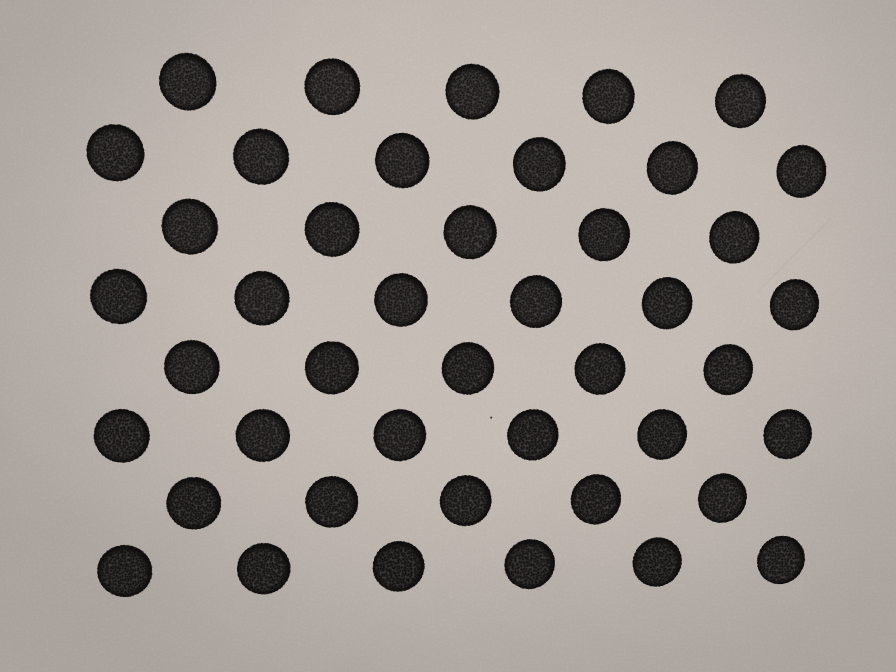
Write a Shadertoy shader that draws this pattern.

```glsl
const vec3 PAPER_LIGHT = vec3(0.772, 0.742, 0.712);
const vec3 PAPER_SHADE = vec3(0.668, 0.638, 0.618);
const vec3 INK_DARK = vec3(0.055, 0.050, 0.050);
const vec3 INK_GREY = vec3(0.220, 0.210, 0.203);
const float DOT_RADIUS = 0.39;   // in lattice steps
const float STEP_SIZE = 0.11;    // lattice step in canvas heights

vec2 hash2(vec2 p) {
    vec2 k = vec2(dot(p, vec2(127.1, 311.7)), dot(p, vec2(269.5, 183.3)));
    return fract(sin(k) * 43758.5);
}

// Distance to the nearest scattered feature point
float cellular(vec2 p) {
    vec2 cell = floor(p), f = fract(p);
    float nearest = 2.0;
    for (int y = -1; y <= 1; y++)
        for (int x = -1; x <= 1; x++) {
            vec2 o = vec2(x, y);
            nearest = min(nearest, length(o + hash2(cell + o) - f));
        }
    return nearest;
}

// Soft mottling in about -1..1
float layeredSines(vec2 p) {
    float sum = 0.0, amp = 0.5;
    for (int i = 0; i < 4; i++) {
        sum += amp * sin(p.x + 1.7 * sin(p.y)) * cos(p.y - 0.9 * p.x);
        p = mat2(1.5, 1.1, -1.1, 1.5) * p + 2.3;
        amp *= 0.55;
    }
    return sum;
}

float segmentDistance(vec2 p, vec2 a, vec2 b) {
    vec2 ab = b - a;
    return length(p - a - ab * clamp(dot(p - a, ab) / dot(ab, ab), 0.0, 1.0));
}

// Canvas point to column and row of the tilted sheet
vec2 toLattice(vec2 p) {
    mat3 tilt = mat3(0.11138, 0.00477, 0.00779,
                     0.00379, 0.11050, 0.00796,
                     0.17190, 0.22740, 1.0);
    vec3 q = inverse(tilt) * vec3(p, 1.0);
    return q.xy / q.z;
}

// Nearest centre of a grid with pitch 2, limited to first..last
vec2 gridCentre(vec2 q, vec2 first, vec2 last) {
    return clamp(first + 2.0 * round((q - first) * 0.5), first, last);
}

// Rows of six and rows of five, interleaved
vec2 nearestDot(vec2 q) {
    vec2 six = gridCentre(q, vec2(0.0, 0.0), vec2(10.0, 6.0));
    vec2 five = gridCentre(q, vec2(1.0, -1.0), vec2(9.0, 5.0));
    return distance(q, six) < distance(q, five) ? six : five;
}

vec3 paperColour(vec2 p, vec2 uv, float grain, float pixel) {
    // Uneven light, darkest toward the lower left
    float falloff = length((uv - vec2(0.54, 0.62)) * vec2(1.05, 0.95));
    float shade = smoothstep(0.22, 0.75, falloff + 0.03 * layeredSines(p * 5.0));
    vec3 colour = mix(PAPER_LIGHT, PAPER_SHADE, shade);
    colour += 0.004 * layeredSines(p * 23.0) + 0.022 * (grain - 0.45);

    // Faint scratch and a stray speck
    float scratch = segmentDistance(p, vec2(1.128, 0.434), vec2(1.241, 0.321));
    colour -= 0.02 * (1.0 - smoothstep(0.0, 0.001 + pixel, scratch));
    float speck = length(p - vec2(0.731, 0.6215));
    return mix(INK_GREY, colour, smoothstep(0.0005, 0.001 + pixel, speck));
}

vec3 inkColour(vec2 offset, vec2 id, float grain) {
    // Worn grey core inside a dense rim
    float core = 1.0 - smoothstep(0.27, 0.38, length(offset + vec2(0.012, -0.015)));
    float fade = mix(0.66, 0.48, (id.y + 1.0) / 7.0) + 0.08 * (hash2(id).x - 0.5);
    float speckle = 1.1 * (grain - 0.45);
    float weave = 0.06 * sin(offset.x * 75.0) * sin(offset.y * 19.0 + id.x);
    float wear = core * (fade + speckle + weave) + 0.12 * grain;
    return mix(INK_DARK, INK_GREY, clamp(wear, 0.0, 1.3));
}

void mainImage(out vec4 fragColor, in vec2 fragCoord) {
    vec2 uv = fragCoord / iResolution.xy;
    vec2 p = vec2(uv.x * 4.0 / 3.0, 1.0 - uv.y);
    float pixel = 1.0 / iResolution.y;
    float grain = cellular(p * 270.0);

    vec2 q = toLattice(p);
    vec2 id = nearestDot(q);
    vec2 offset = q - id;

    // Slightly ragged printed edge
    float edge = length(offset) - DOT_RADIUS + 0.012 * (grain - 0.45);
    float soft = 0.8 * pixel / STEP_SIZE;
    float ink = 1.0 - smoothstep(-soft, soft, edge);

    vec3 colour = mix(paperColour(p, uv, grain, pixel), inkColour(offset, id, grain), ink);
    fragColor = vec4(colour, 1.0);
}
```
